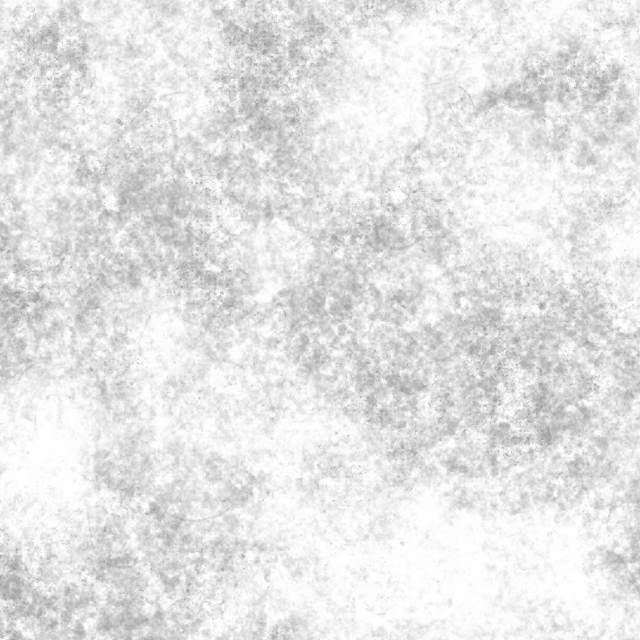
Give the GLSL for this texture, as a three.js fragment shader.

```glsl
varying vec2 vUv;

float hash(vec2 p) {
  vec3 q = fract(vec3(p.xyx) * 0.1031);
  q += dot(q, q.yzx + 33.33);
  return fract((q.x + q.y) * q.z);
}

vec2 hash2(vec2 p) {
  return vec2(hash(p + 17.3), hash(p + 71.9));
}

float noise(vec2 p) {
  vec2 cell = floor(p);
  vec2 f = fract(p);
  f = f * f * (3.0 - 2.0 * f);
  return mix(mix(hash(cell), hash(cell + vec2(1.0, 0.0)), f.x),
             mix(hash(cell + vec2(0.0, 1.0)), hash(cell + 1.0), f.x), f.y);
}

mat2 rotate(float angle) {
  float c = cos(angle);
  float s = sin(angle);
  return mat2(c, s, -s, c);
}

float fbm(vec2 p) {
  float sum = 0.0;
  float weight = 0.5;
  for (int i = 0; i < 5; i++) {
    sum += weight * noise(p);
    p = rotate(0.65) * p * 2.03 + 19.7;
    weight *= 0.54;
  }
  return sum / 1.037;
}

// Ragged elliptical specks, one per cell, gathered in clusters
float specks(vec2 p, float scale, float density) {
  vec2 q = p * scale + 0.5 * vec2(noise(p * scale * 2.3), noise(p * scale * 2.3 + 40.0));
  vec2 cell = floor(q);
  vec2 rnd = hash2(cell + scale);
  vec2 offset = rotate(rnd.x * 6.28) * (fract(q) - 0.35 - 0.3 * rnd);
  offset.y *= 1.0 + 1.2 * rnd.y;
  float radius = mix(0.12, 0.32, hash(cell + 5.1));
  float shape = 1.0 - smoothstep(radius - 0.1, radius + 0.08, length(offset));
  return shape * step(hash(cell + 9.4), density) * mix(0.4, 1.0, rnd.x);
}

// Faint curved scuffs that taper and break up
float scuffs(vec2 p) {
  float sum = 0.0;
  vec2 bent = p + 0.018 * vec2(noise(p * 17.0), noise(p * 17.0 + 30.0));
  float broken = smoothstep(0.3, 0.55, fbm(p * 38.0 + 8.0));
  for (int i = 0; i < 40; i++) {
    vec2 id = vec2(float(i) * 3.7, 11.0);
    vec2 rnd = hash2(id);
    float radius = mix(0.05, 0.24, rnd.x * rnd.x);
    vec2 d = rotate(hash(id + 2.0) * 6.28) * (bent - hash2(id + 6.0) * 1.3 + 0.15);
    float along = atan(d.y, d.x) * radius / mix(0.04, 0.1, rnd.y);
    float width = mix(0.0015, 0.005, hash(id + 4.0));
    float line = 1.0 - smoothstep(width * 0.3, width * 1.5, abs(length(d) - radius));
    sum += line * (1.0 - smoothstep(0.4, 1.0, abs(along))) * mix(0.4, 1.0, rnd.y);
  }
  return min(sum, 1.0) * broken;
}

void main() {
  vec2 p = vUv + 3.0;

  // Broad cloudy stains
  vec2 warp = vec2(fbm(p * 6.0), fbm(p * 6.0 + 50.0)) - 0.5;
  float cloud = fbm(p * 5.2 + warp * 0.9 + 4.0);
  float dirty = smoothstep(0.34, 0.68, cloud);

  // Mottling, grit and fine grain
  float mottle = fbm(p * 30.0 + warp * 3.0) - 0.5;
  float grit = fbm(p * 105.0) - 0.5;
  float grain = noise(p * 270.0) - 0.5;
  float shade = 0.078 + 0.47 * (cloud - 0.5);
  shade += (0.7 + 0.6 * dirty) * (0.21 * mottle + 0.33 * grit + 0.1 * grain);

  // Small dark blotches inside the stains
  float blotch = smoothstep(0.58, 0.66, fbm(p * 48.0 + 12.0));
  shade += 0.1 * blotch * smoothstep(0.3, 0.9, dirty);

  // Thin crooked veins
  float vein = 1.0 - smoothstep(0.0, 0.04, abs(fbm(p * 21.0 + warp * 4.0 + 7.0) - 0.5));
  shade += 0.045 * vein * smoothstep(0.45, 0.65, noise(p * 14.0)) * (0.3 + dirty);

  // Clustered specks at three sizes
  float cluster = smoothstep(0.46, 0.7, fbm(p * 9.0 + 23.0));
  for (int i = 0; i < 3; i++) {
    float scale = 56.0 * pow(1.65, float(i));
    float density = 0.06 + 0.5 * cluster * (0.4 + dirty);
    shade += 0.17 * specks(p, scale, density) * (0.55 + 0.45 * dirty);
  }
  shade += 0.1 * scuffs(vUv);

  // Soft limits toward clean white and the darkest grey
  shade = 0.5 * (shade + sqrt(shade * shade + 0.0012));
  shade = shade / (1.0 + 1.5 * shade * shade);
  gl_FragColor = vec4(vec3(clamp(1.0 - shade, 0.55, 1.0)), 1.0);
}
```
